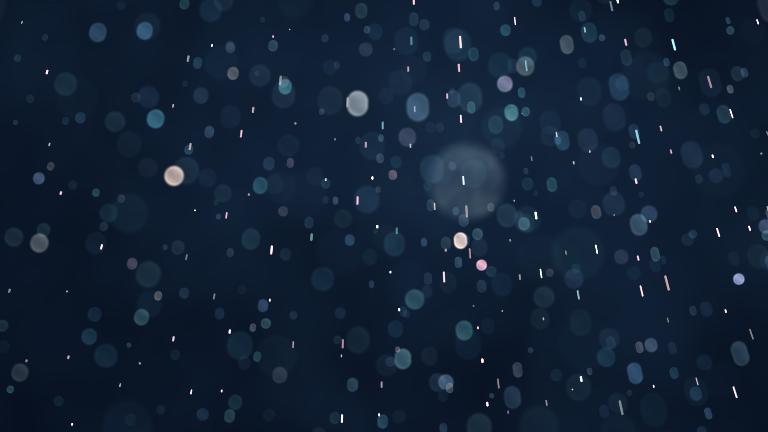
Write a Shadertoy shader that draws this background.

```glsl
#define NIGHT vec3(0.018, 0.048, 0.105)
#define HAZE vec3(0.095, 0.180, 0.275)
#define COOL vec3(0.36, 0.60, 0.70)
#define WARM vec3(1.00, 0.80, 0.82)
#define CROWD_CENTER vec2(1.15, 0.62)
#define ORB_CENTER vec2(1.08, 0.58)
#define ORB_RADIUS 0.090
#define LEAN 0.35
#define EDGE_BLUR 0.20

vec4 hash4(vec3 v) {
    vec4 q = fract(v.xyzx * vec4(0.1031, 0.1030, 0.0973, 0.1099));
    q += dot(q, q.wzxy + 33.33);
    return fract((q.xxyz + q.yzzw) * q.zywx);
}

// Layered sines, roughly -1 to 1
float smoke(vec2 p) {
    float sum = 0.0, gain = 0.5;
    for (int i = 0; i < 4; i++) {
        p = mat2(0.8, 0.6, -0.6, 0.8) * p * 1.7 + 1.3;
        sum += gain * sin(p.x + 1.5 * sin(p.y)) * cos(p.y * 0.8);
        gain *= 0.6;
    }
    return sum;
}

// Motes gather around the centre of the swarm and the orb
float crowd(vec2 p) {
    vec2 q = p - CROWD_CENTER, o = p - ORB_CENTER;
    return 0.32 + 0.6 * exp(-2.0 * dot(q, q)) + 0.4 * exp(-25.0 * dot(o, o));
}

// One cellular layer of scattered discs, drawn out along the fall direction
vec3 motes(vec2 p, float cell, float seed, vec2 radii, float stretch,
           float share, float warmth) {
    vec3 light = vec3(0.0);
    float pixel = 1.0 / iResolution.y;
    for (int j = -1; j <= 1; j++)
    for (int i = -1; i <= 1; i++) {
        vec2 id = floor(p / cell) + vec2(i, j);
        vec4 place = hash4(vec3(id + 40.0, seed));
        vec4 look = hash4(vec3(id + 40.0, seed + 17.0));
        vec2 center = (id + place.xy) * cell;
        if (place.z > share * crowd(center)) continue;

        // Capsule distance; the lean and length change across the width
        float across = center.x / 1.78;
        float radius = mix(radii.x, radii.y, place.w);
        vec2 axis = normalize(vec2(mix(LEAN, -LEAN, across), 1.0));
        float reach = radius * stretch * look.x * mix(0.15, 1.0, across);
        vec2 q = p - center;
        q -= axis * clamp(dot(q, axis), -reach, reach);
        float d = length(q) - radius;

        // Soft edge, brighter rim and faint bands inside
        float blur = max(EDGE_BLUR * radius, pixel * 0.7);
        float mask = 1.0 - smoothstep(-blur, blur, d);
        float rim = smoothstep(-0.4 * radius, 0.0, d);
        float bands = 0.10 * sin(dot(q, vec2(2.0, 3.0)) / radius + 6.3 * look.w);
        vec3 tint = mix(COOL, WARM, smoothstep(0.3, 0.8, look.y + warmth - 0.5));
        tint += 0.06 * cos(6.3 * look.w + vec3(0.0, 2.1, 4.2));
        light += mask * tint * mix(0.3, 1.0, look.z * look.z)
               * (0.85 + 0.18 * rim + bands);
    }
    return light;
}

vec3 screenBlend(vec3 base, vec3 light) {
    return 1.0 - (1.0 - base) * (1.0 - min(light, 1.0));
}

void mainImage(out vec4 fragColor, in vec2 fragCoord) {
    vec2 p = fragCoord / iResolution.y;

    // Cloudy blue haze, fading towards the corners
    vec2 q = (p - vec2(1.05, 0.65)) * vec2(0.85, 1.3);
    float glow = 0.15 + 0.6 * exp(-1.8 * dot(q, q));
    glow += 0.28 * smoke(p * 2.2) + 0.10 * smoke(p * 7.0 + 4.0);
    vec3 color = mix(NIGHT, HAZE, clamp(glow, 0.0, 1.0));

    // Large orb with a mottled inside
    float orb = length(p - ORB_CENTER) - ORB_RADIUS;
    float mottle = 0.85 + 0.5 * smoke(p * 14.0);
    color = screenBlend(color, vec3(0.17, 0.19, 0.20) * mottle
                      * (1.0 - smoothstep(-0.02, 0.015, orb)));

    // From far and faint to near and bright
    color = screenBlend(color, 0.08 * motes(p, 0.22, 1.0, vec2(0.028, 0.060), 0.1, 0.9, 0.0));
    color = screenBlend(color, 0.20 * motes(p, 0.10, 2.0, vec2(0.008, 0.030), 0.4, 1.0, 0.0));
    color = screenBlend(color, 0.38 * motes(p, 0.085, 6.0, vec2(0.005, 0.012), 1.0, 0.8, 0.2));
    color = screenBlend(color, 0.60 * motes(p, 0.15, 3.0, vec2(0.010, 0.023), 0.6, 0.8, 0.1));
    color = screenBlend(color, 1.15 * motes(p, 0.21, 4.0, vec2(0.009, 0.026), 0.5, 0.7, 0.8));

    // Sharp falling streaks
    color = screenBlend(color, 2.4 * motes(p, 0.095, 5.0, vec2(0.0013, 0.0026), 8.0, 0.95, 0.9));

    fragColor = vec4(color, 1.0);
}
```
